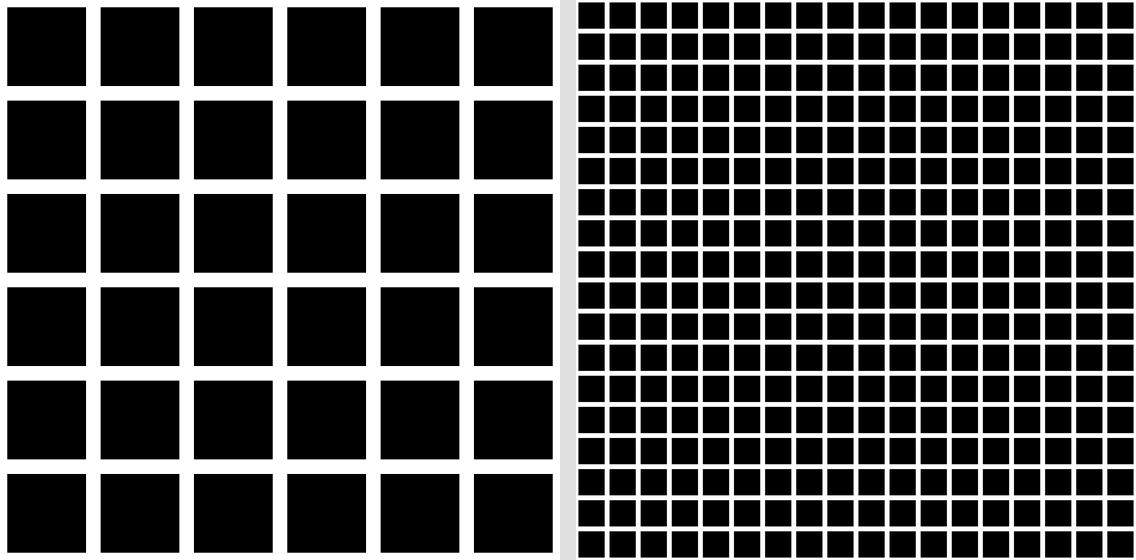
Left: one tile. Right: repeated 3 by 3.
A WebGL 1 fragment shader for this pattern:

```glsl
precision highp float;
// A regular grid of black squares parted by white bars.
// Each cell repeats with fract; a square is the product of two
// box-filtered bands, and half a bar lies on every canvas edge so it tiles.

uniform vec2 u_resolution;

const float REPEATS = 6.0;       // cells across and down
const float SQUARE_SIDE = 0.844; // side of a square, in cells
const vec3 SQUARE_COLOR = vec3(0.0);
const vec3 BAR_COLOR = vec3(1.0);

// Position inside a repeating cell, measured from its centre.
vec2 cellPosition(vec2 uv, float repeats) {
  return fract(uv * repeats) - 0.5;
}

// Coverage of a centred square, smoothed over one pixel per axis.
float squareCoverage(vec2 p, float side, vec2 pixel) {
  vec2 band = clamp((0.5 * side - abs(p)) / pixel + 0.5, 0.0, 1.0);
  return band.x * band.y;
}

void main() {
  vec2 uv = gl_FragCoord.xy / u_resolution;
  vec2 pixel = REPEATS / u_resolution; // pixel size in cells

  vec2 p = cellPosition(uv, REPEATS);
  float square = squareCoverage(p, SQUARE_SIDE, pixel);

  gl_FragColor = vec4(mix(BAR_COLOR, SQUARE_COLOR, square), 1.0);
}
```
